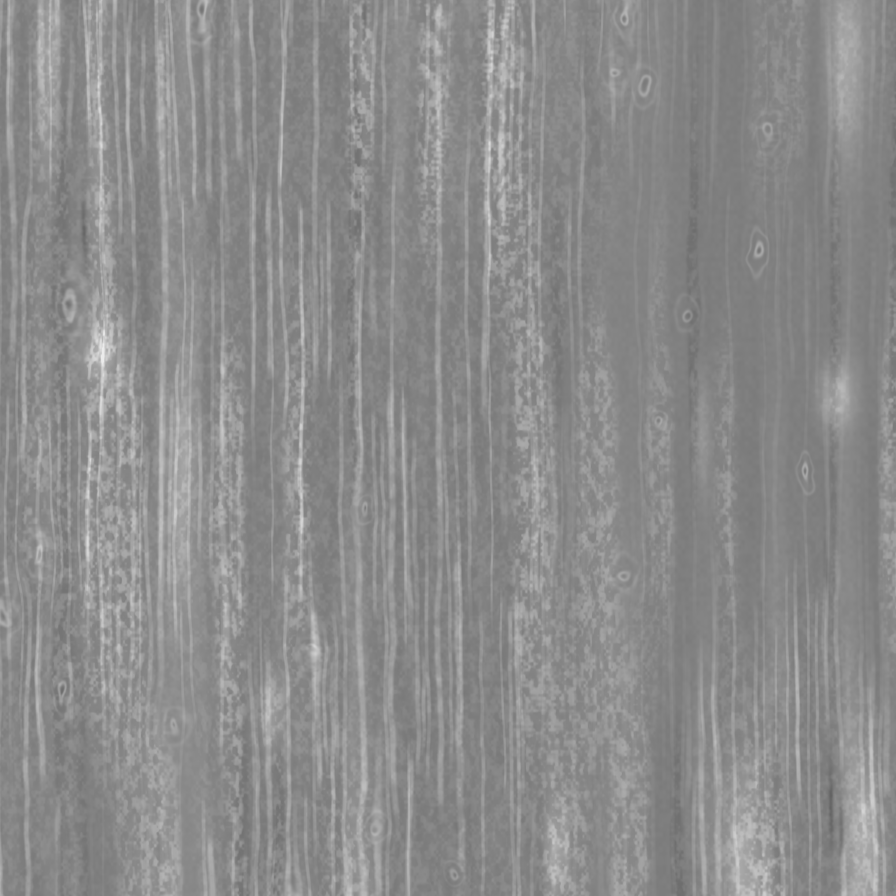
Reproduce this texture procedurally as a three.js fragment shader.

```glsl
// Grey weathered wood grain: vertical strands, speckled bands, pale glows and small knots.
varying vec2 vUv;

const float BASE_GREY = 0.492;
const int KNOT_COUNT = 20;
const int GLOW_COUNT = 11;
const int CRACK_COUNT = 5;

float hash(vec2 p) {
  return fract(sin(dot(p, vec2(127.1, 311.7))) * 43758.5453);
}

vec2 hash2(float n, float seed) {
  return vec2(hash(vec2(n, seed)), hash(vec2(n, seed + 17.3)));
}

float noise(vec2 p) {
  vec2 i = floor(p);
  vec2 f = fract(p);
  f = f * f * (3.0 - 2.0 * f);
  float low = mix(hash(i), hash(i + vec2(1.0, 0.0)), f.x);
  float high = mix(hash(i + vec2(0.0, 1.0)), hash(i + vec2(1.0, 1.0)), f.x);
  return mix(low, high, f.y);
}

// Thin wandering fibres, one per column, broken into lengths along y.
float strands(vec2 p, float columns, float seed) {
  float x = p.x * columns;
  float id = floor(x) + seed;
  float wander = noise(vec2(id * 7.3, p.y * 7.0)) + 0.4 * noise(vec2(id * 3.7, p.y * 28.0));
  float centre = 0.5 + 0.45 * (wander - 0.7);
  float halfWidth = mix(0.12, 0.24, hash(vec2(id, seed)));
  float line = 1.0 - smoothstep(halfWidth * 0.3, halfWidth * 1.4, abs(fract(x) - centre));
  float present = smoothstep(0.5, 0.62, noise(vec2(id * 5.1, p.y * 4.5 + seed)));
  float wear = 0.45 + 0.55 * noise(vec2(id * 9.7, p.y * 75.0));
  return line * present * wear;
}

// Broad streaks stretched along the grain.
float streaks(vec2 p, float columns, float stretch, float seed) {
  return noise(vec2(p.x * columns + seed, p.y * stretch + seed));
}

// Irregular grainy dots, slightly taller than wide.
float speckle(vec2 p, float scale) {
  float coarse = noise(p * vec2(scale, scale * 0.5));
  float fine = noise(p * vec2(scale, scale * 0.8) * 1.7 + 31.0);
  return smoothstep(0.3, 0.8, 0.6 * coarse + 0.4 * fine);
}

// Soft elongated spot, 1 at its centre.
float spot(vec2 p, vec2 centre, vec2 size) {
  vec2 d = (p - centre) / size;
  return exp(-dot(d, d));
}

// Curled rings around a small dark core.
float knot(vec2 p, vec2 centre, vec2 size) {
  vec2 d = (p - centre) / size;
  d += 0.9 * vec2(noise(p * 55.0), noise(p * 55.0 + 19.0)) - 0.45;
  float r = length(d);
  float rings = 0.5 + 0.5 * sin(r * 6.5 - 2.0 + 2.5 * noise(p * 90.0));
  return (rings * rings - 0.25 * exp(-r * r * 9.0)) * exp(-r * r * 0.7);
}

void main() {
  vec2 uv = vUv;
  vec2 grain = uv;
  grain.x += 0.012 * (noise(uv * vec2(5.0, 3.0)) - 0.5);
  grain.x += 0.003 * (noise(uv * vec2(25.0, 14.0)) - 0.5);

  // Knots push the grain aside
  float knots = 0.0;
  for (int i = 0; i < KNOT_COUNT; i++) {
    float n = float(i);
    vec2 centre = hash2(n, 3.0);
    vec2 shape = hash2(n, 8.0);
    float width = mix(0.007, 0.014, shape.x);
    vec2 size = vec2(width, width * mix(1.2, 3.0, shape.y));
    knots += knot(uv, centre, size) * mix(0.5, 1.0, shape.y);
    grain.x -= 0.5 * (uv.x - centre.x) * spot(uv, centre, size * 2.0);
  }

  // Pale glows and thin dark cracks
  float glow = 0.0;
  for (int i = 0; i < GLOW_COUNT; i++) {
    float n = float(i);
    vec2 shape = hash2(n, 41.0);
    vec2 size = vec2(mix(0.009, 0.02, shape.x), mix(0.03, 0.13, shape.y * shape.y));
    glow += spot(grain, hash2(n, 53.0), size) * mix(0.5, 1.0, shape.x);
  }
  float crack = 0.0;
  for (int i = 0; i < CRACK_COUNT; i++) {
    crack += spot(grain, hash2(float(i), 67.0), vec2(0.0025, 0.04));
  }

  // Grain layers, gathered into groups with calm areas between
  float group = smoothstep(0.3, 0.65, streaks(grain, 11.0, 2.0, 5.0));
  float column = smoothstep(0.35, 0.9, streaks(grain, 38.0, 0.9, 12.0));
  float band = smoothstep(0.48, 0.8, streaks(grain, 27.0, 2.2, 23.0));
  float fibres = strands(grain, 58.0, 2.0) + 0.75 * strands(grain, 87.0, 140.0);
  float dots = speckle(grain, 210.0);
  float ripple = noise(grain * vec2(150.0, 12.0)) - 0.5;
  float dust = noise(uv * vec2(240.0, 190.0)) - 0.5;
  float pits = smoothstep(0.72, 0.9, streaks(grain, 45.0, 1.5, 61.0)) * (1.0 - dots);

  float tone = BASE_GREY;
  tone += 0.045 * column + band * (0.025 + 0.1 * dots);
  tone += 0.14 * fibres * mix(0.25, 1.0, group);
  tone += 0.04 * group * dots;
  tone += 0.03 * ripple * mix(0.4, 1.0, group) + 0.022 * dust;
  tone += 0.19 * knots + glow * (0.15 + 0.06 * dots);
  tone -= 0.05 * pits + 0.11 * crack;

  gl_FragColor = vec4(vec3(clamp(tone, 0.3, 0.92)), 1.0);
}
```
